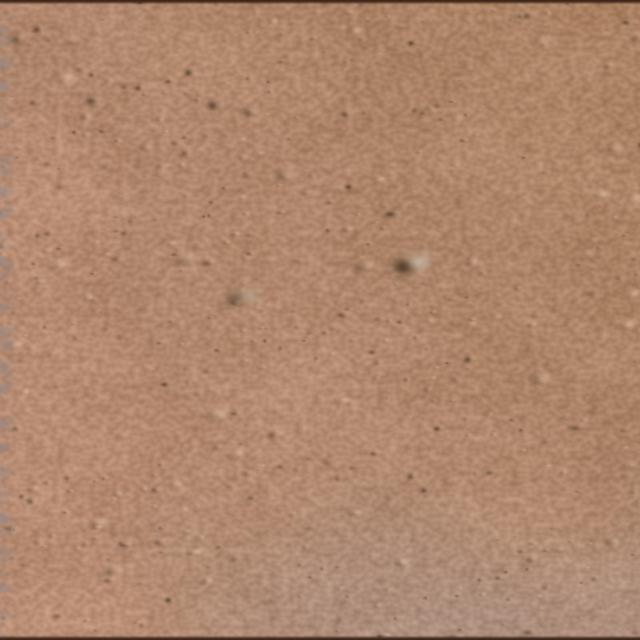
This texture is drawn by a three.js fragment shader. Its source:

```glsl
varying vec2 vUv;

const vec3 SOIL = vec3(0.692, 0.532, 0.428);
const vec3 OCHRE = vec3(0.665, 0.500, 0.375);
const vec3 ROSE = vec3(0.735, 0.555, 0.455);
const vec3 DUST = vec3(0.685, 0.560, 0.490);
const vec3 SHADOW = vec3(0.29, 0.21, 0.14);
const vec3 PALE_STONE = vec3(0.86, 0.73, 0.62);
const vec3 GREY_STONE = vec3(0.76, 0.70, 0.63);
const vec3 EDGE_GREY = vec3(0.58, 0.52, 0.51);
const vec3 BORDER = vec3(0.24, 0.15, 0.10);

vec2 hash2(vec2 p) {
  vec3 q = fract(p.xyx * vec3(0.1031, 0.1030, 0.0973));
  q += dot(q, q.yzx + 33.33);
  return fract((q.xx + q.yz) * q.zy);
}

float cornerSlope(vec2 cell, vec2 corner, vec2 f) {
  float angle = 6.2832 * hash2(cell + corner).x;
  return dot(vec2(cos(angle), sin(angle)), f - corner);
}

float gradientNoise(vec2 p) {
  vec2 i = floor(p);
  vec2 f = p - i;
  vec2 u = f * f * f * (f * (f * 6.0 - 15.0) + 10.0);
  vec2 e = vec2(0.0, 1.0);
  float low = mix(cornerSlope(i, e.xx, f), cornerSlope(i, e.yx, f), u.x);
  float high = mix(cornerSlope(i, e.xy, f), cornerSlope(i, e.yy, f), u.x);
  return mix(low, high, u.y);
}

float blob(vec2 d, vec2 radius) {
  vec2 q = d / radius;
  return exp(-dot(q, q));
}

// x: lit face, y: shaded face, with the light coming from the right
vec2 stone(vec2 d, float radius, float flatness) {
  vec2 size = radius * vec2(1.0, flatness);
  vec2 lean = radius * vec2(0.75, 0.25);
  return vec2(blob(d - lean, size), blob(d + lean, size));
}

// Stones jittered over a grid; some show mostly light, some mostly shade
vec2 scatter(vec2 uv, float cells, float chance, float radius, float seed) {
  vec2 p = uv * cells;
  vec2 home = floor(p);
  vec2 cover = vec2(0.0);
  for (int y = -1; y <= 1; y++) {
    for (int x = -1; x <= 1; x++) {
      vec2 cell = home + vec2(float(x), float(y));
      vec2 place = hash2(cell + seed);
      vec2 kind = hash2(cell + seed + 57.0);
      vec2 look = hash2(cell + seed + 113.0);
      float size = radius * mix(0.6, 1.25, look.x * look.x);
      vec2 faces = stone(p - cell - place, size, mix(0.55, 0.9, look.y));
      vec2 strength = vec2(mix(0.15, 0.8, kind.y), mix(0.85, 0.1, kind.y));
      cover = max(cover, step(kind.x, chance) * faces * strength);
    }
  }
  return cover;
}

vec3 addStones(vec3 ground, vec2 cover, vec3 litColour, float strength) {
  vec3 shaded = mix(ground, SHADOW, cover.y * strength);
  return mix(shaded, litColour, cover.x * strength);
}

vec3 soil(vec2 uv) {
  float broad = gradientNoise(uv * vec2(3.0, 5.0) + 7.0);
  float patches = gradientNoise(uv * vec2(9.0, 14.0) + 31.0);
  vec3 colour = mix(SOIL, OCHRE, 0.7 * smoothstep(0.4, 1.2, 0.5 * uv.y + 0.7 * uv.x));
  colour = mix(colour, ROSE, 0.6 * smoothstep(0.8, 0.0, uv.x + 0.35 * uv.y - 0.3 * broad));
  colour = mix(colour, DUST, smoothstep(0.32, 0.0, uv.y + 0.12 * broad) * smoothstep(0.1, 0.6, uv.x));
  return colour + 0.035 * broad + 0.025 * patches * vec3(1.0, 1.1, 1.2);
}

float grain(vec2 uv) {
  float coarse = gradientNoise(uv * vec2(48.0, 62.0) + 11.0);
  float fine = gradientNoise(uv * vec2(100.0, 125.0) + 83.0);
  return 0.055 * coarse + 0.075 * fine;
}

void main() {
  vec2 uv = vUv;
  vec3 colour = soil(uv) + grain(uv);

  // Gravel gathers in loose bands, with larger stones among it
  float gravel = smoothstep(-0.3, 0.35, gradientNoise(uv * vec2(4.0, 7.0) + 19.0));
  colour = addStones(colour, scatter(uv, 46.0, 0.3, 0.23, 5.0), PALE_STONE, mix(0.15, 0.6, gravel));
  colour = addStones(colour, scatter(uv, 17.0, 0.28, 0.14, 211.0), PALE_STONE, 0.85);
  colour = addStones(colour, stone(uv - vec2(0.643, 0.587), 0.016, 0.75), GREY_STONE, 0.9);
  colour = addStones(colour, stone(uv - vec2(0.378, 0.536), 0.015, 0.75), GREY_STONE, 0.5);

  // Mottled grey left edge and thin dark borders above and below
  float mottle = smoothstep(-0.2, 0.4, gradientNoise(uv * vec2(30.0, 55.0) + 3.0));
  colour = mix(colour, EDGE_GREY, 0.65 * mottle * smoothstep(0.03, 0.0, uv.x));
  float rim = min(uv.y, 1.0 - uv.y);
  colour = mix(BORDER, colour, smoothstep(0.001, 0.008, rim));

  gl_FragColor = vec4(colour, 1.0);
}
```
